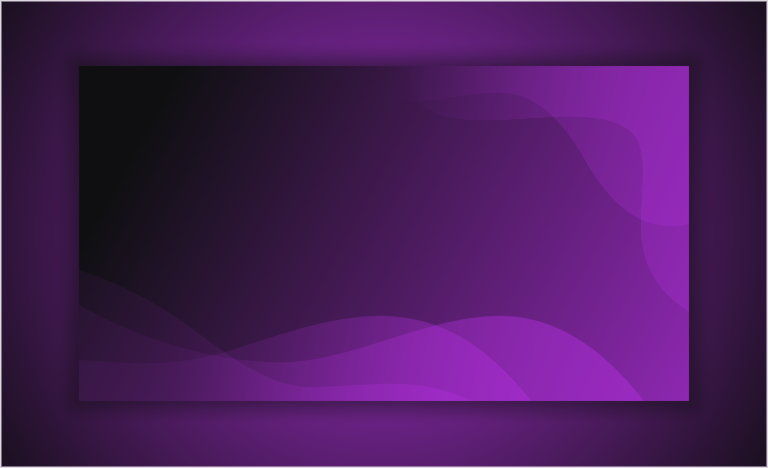
A WebGL 1 fragment shader for this background:

```glsl
precision highp float;
// A dark-to-violet card with translucent waves, floating over a purple radial glow.

uniform vec2 u_resolution;

const float ASPECT = 1.641;
const vec2 CARD_CENTER = vec2(0.8205, 0.5011);
const vec2 CARD_HALF = vec2(0.6517, 0.3579);

const vec3 GLOW = vec3(0.63, 0.18, 0.79);
const vec3 DUSK = vec3(0.10, 0.06, 0.12);
const vec3 INK = vec3(0.06, 0.06, 0.07);
const vec3 VIOLET = vec3(0.63, 0.17, 0.79);
const vec3 WAVE_TINT = vec3(0.68, 0.18, 0.85);
const vec3 FRAME = vec3(0.87, 0.84, 0.88);

// Signed distance to a box
float boxDistance(vec2 p, vec2 halfSize) {
  vec2 q = abs(p) - halfSize;
  return length(max(q, 0.0)) + min(max(q.x, q.y), 0.0);
}

// Cubic between two knots, each holding position, height and slope
float hermite(float x, vec3 a, vec3 b) {
  float span = b.x - a.x;
  float t = clamp((x - a.x) / span, 0.0, 1.0);
  float s = 1.0 - t;
  return mix(a.y, b.y, t * t * (3.0 - 2.0 * t))
       + span * t * s * (a.z * s - b.z * t);
}

// Smooth curve through four knots
float curve(float x, vec3 a, vec3 b, vec3 c, vec3 d) {
  if (x < b.x) return hermite(x, a, b);
  if (x < c.x) return hermite(x, b, c);
  return hermite(x, c, d);
}

// Antialiased coverage of the side where the distance is positive
float cover(float distance, float soft) {
  return smoothstep(-soft, soft, distance);
}

vec3 backdrop(vec2 p) {
  vec2 center = 0.5 * vec2(ASPECT, 1.0);
  vec3 color = mix(GLOW, DUSK, min(length(p - center) / length(center), 1.0));
  float d = boxDistance(p - CARD_CENTER, CARD_HALF);
  float shadow = 0.6 * (1.0 - smoothstep(-0.03, 0.055, d));
  return mix(color, INK, shadow);
}

vec3 card(vec2 p, float soft) {
  // Gradient along the diagonal, from top left to bottom right
  vec2 diagonal = 2.0 * CARD_HALF * vec2(1.0, -1.0);
  vec2 topLeft = CARD_CENTER - 0.5 * diagonal;
  float t = dot(p - topLeft, diagonal) / dot(diagonal, diagonal);
  vec3 color = mix(INK, VIOLET, clamp(t - 0.13, 0.0, 1.0));

  // Waves become denser to the right
  float u = (p.x - topLeft.x) / diagonal.x;
  float lowAlpha = 0.07 + 0.45 * smoothstep(0.1, 0.85, u);
  float highAlpha = 0.30 * smoothstep(0.45, 1.0, u);

  // Waves rising from the lower edge
  float low1 = curve(p.x, vec3(0.169, 0.423, -0.32), vec3(0.417, 0.293, -0.75),
                     vec3(0.662, 0.173, 0.0), vec3(1.017, 0.138, -0.55));
  float low2 = curve(p.x, vec3(0.169, 0.348, -0.55), vec3(0.577, 0.226, -0.05),
                     vec3(1.068, 0.325, 0.0), vec3(1.380, 0.138, -1.3));
  float low3 = curve(p.x, vec3(0.169, 0.231, -0.08), vec3(0.474, 0.246, 0.3),
                     vec3(0.812, 0.325, 0.0), vec3(1.139, 0.138, -1.3));
  color = mix(color, WAVE_TINT, lowAlpha * cover(low1 - p.y, soft));
  color = mix(color, WAVE_TINT, lowAlpha * cover(low2 - p.y, soft));
  color = mix(color, WAVE_TINT, lowAlpha * cover(low3 - p.y, soft));

  // Waves in the upper right corner, the second one on diagonal axes
  float high1 = curve(p.x, vec3(0.780, 0.793, -0.3), vec3(1.079, 0.801, -0.05),
                      vec3(1.250, 0.658, -1.75), vec3(1.472, 0.521, 0.2));
  float high2 = curve(p.x - p.y, vec3(0.036, 1.716, -0.9), vec3(0.635, 2.066, 0.0),
                      vec3(0.861, 1.878, -0.95), vec3(1.139, 1.806, 0.2));
  color = mix(color, WAVE_TINT, highAlpha * cover(p.y - high1, soft));
  color = mix(color, WAVE_TINT, highAlpha * cover(p.x + p.y - high2, soft));
  return color;
}

void main() {
  // Canvas height is one unit
  vec2 canvas = vec2(ASPECT, 1.0);
  vec2 p = gl_FragCoord.xy / u_resolution * canvas;
  float soft = 0.7 / u_resolution.y;

  float inCard = cover(-boxDistance(p - CARD_CENTER, CARD_HALF), soft);
  vec3 color = mix(backdrop(p), card(p, soft), inCard);

  // Thin pale frame around the canvas
  vec2 margin = min(p, canvas - p);
  float inFrame = cover(0.0032 - min(margin.x, margin.y), soft);
  gl_FragColor = vec4(mix(color, FRAME, inFrame), 1.0);
}
```
